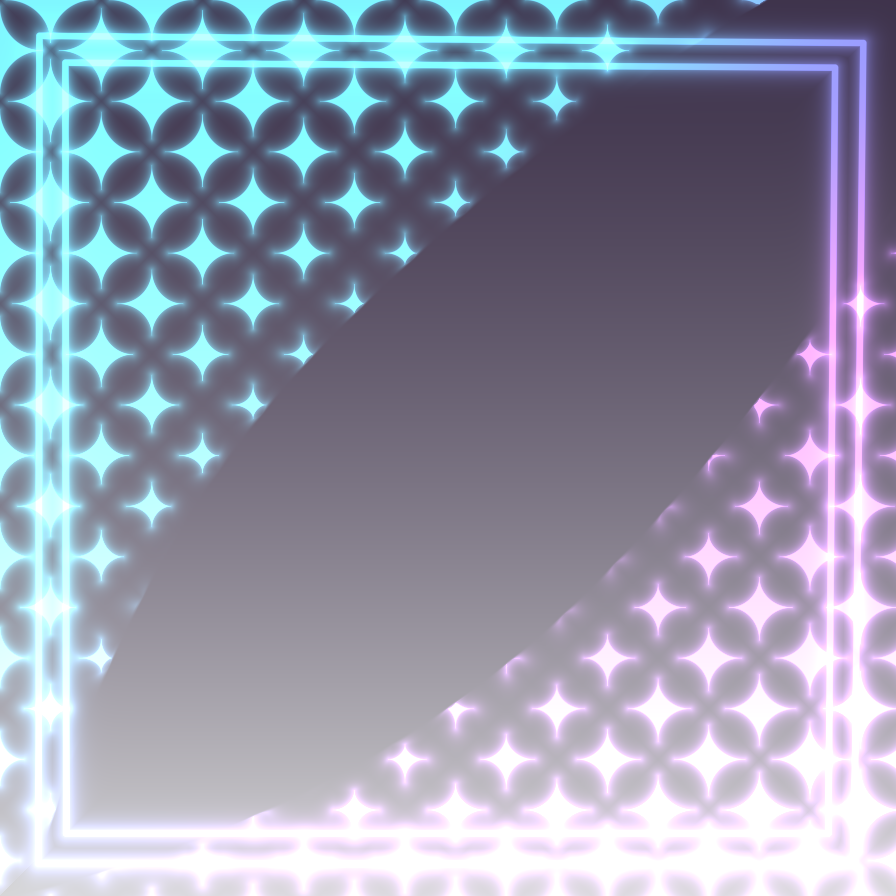
Write a WebGL 1 fragment shader that draws this background.

```glsl
precision highp float;
// Neon double frame over a dusk gradient with two corner fields of four-point stars.

uniform vec2 u_resolution;

const float LATTICE_STEP = 0.0565;

const vec3 DUSK = vec3(0.245, 0.20, 0.295);
const vec3 MIST = vec3(0.84, 0.84, 0.845);
const vec3 CYAN = vec3(0.25, 0.76, 0.80);
const vec3 PERIWINKLE = vec3(0.36, 0.40, 0.76);
const vec3 ORCHID = vec3(0.62, 0.34, 0.76);

// Colour of the light, turning from cyan to orchid along the diagonal.
vec3 lightTint(float diagonal) {
  vec3 cool = mix(CYAN, PERIWINKLE, smoothstep(0.65, 1.05, diagonal));
  return mix(cool, ORCHID, smoothstep(1.0, 1.32, diagonal));
}

// Signed distance to a star made of four concave arcs, with tips on the axes.
float starDistance(vec2 p, float radius) {
  vec2 q = abs(p);
  float far = max(q.x, q.y);
  float near = min(q.x, q.y);
  if (far > radius) return length(vec2(far - radius, near));
  return radius - length(q - radius);
}

// Offset to the nearest point of a checkerboard lattice, in lattice steps.
vec2 checkerOffset(vec2 g) {
  vec2 diagonal = 0.5 * vec2(g.x + g.y - 1.0, g.x - g.y - 1.0);
  vec2 cell = floor(diagonal + 0.5);
  return g - vec2(cell.x + cell.y + 1.0, cell.x - cell.y);
}

// Star radius, which shrinks to zero at the edges of the clear diagonal band.
float starRadius(vec2 p) {
  float across = p.x + p.y - 1.0;
  float along = p.x - p.y;
  float halfWidth = across < 0.0 ? 0.25 : 0.312;
  float bend = along < 0.0 ? 0.31 : 0.15;
  float depth = abs(across) - halfWidth + bend * along * along;
  return 0.95 * pow(max(depth, 0.00001), 0.28) * smoothstep(0.0, 0.008, depth);
}

float segmentDistance(vec2 p, vec2 a, vec2 b) {
  vec2 ab = b - a;
  float t = clamp(dot(p - a, ab) / dot(ab, ab), 0.0, 1.0);
  return length(p - a - ab * t);
}

float outlineDistance(vec2 p, vec2 a, vec2 b, vec2 c, vec2 d) {
  return min(min(segmentDistance(p, a, b), segmentDistance(p, b, c)),
             min(segmentDistance(p, c, d), segmentDistance(p, d, a)));
}

// Solid core with a soft falloff outside it.
float neon(float dist, float glow, float reach, float pixel) {
  float core = 1.0 - smoothstep(-0.5 * pixel, 0.5 * pixel, dist);
  return mix(glow * exp(-max(dist, 0.0) / reach), 1.0, core);
}

void main() {
  vec2 p = gl_FragCoord.xy / u_resolution;
  p.y = 1.0 - p.y; // measured downward from the top
  float pixel = 1.5 / min(u_resolution.x, u_resolution.y);
  vec3 tint = lightTint(p.x + p.y);

  // Sky
  vec3 color = mix(DUSK, MIST, pow(p.y, 1.5));

  // Stars
  float radius = starRadius(p);
  float star = starDistance(checkerOffset(p / LATTICE_STEP), radius) * LATTICE_STEP;
  color += tint * neon(star, 0.5, 0.0065, pixel) * smoothstep(0.0, 0.15, radius);

  // Frame
  float outer = outlineDistance(p, vec2(0.044, 0.040), vec2(0.9635, 0.048),
                                vec2(0.953, 0.965), vec2(0.043, 0.9635));
  float inner = outlineDistance(p, vec2(0.073, 0.070), vec2(0.932, 0.0755),
                                vec2(0.9245, 0.930), vec2(0.074, 0.930));
  float lineHalf = 0.0036;
  float frame = max(neon(outer - lineHalf, 0.5, 0.009, pixel),
                    neon(inner - lineHalf, 0.5, 0.009, pixel));
  color += tint * frame;

  gl_FragColor = vec4(min(color, 1.0), 1.0);
}
```
